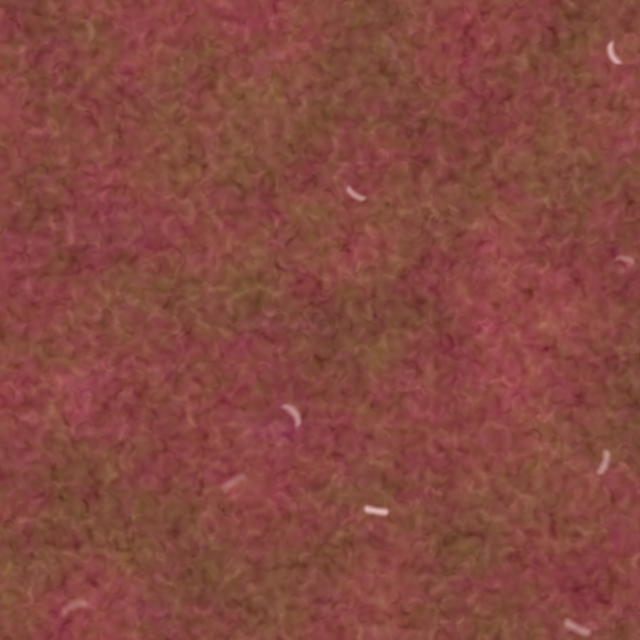
This texture is drawn by a WebGL 1 fragment shader. Its source:

```glsl
precision highp float;
uniform vec2 u_resolution;

const vec3 BROWN = vec3(0.500, 0.304, 0.236);
const vec3 CRIMSON = vec3(0.551, 0.266, 0.264);
const vec3 ROSE = vec3(0.64, 0.33, 0.38);
const vec3 PALE_LINT = vec3(0.90, 0.74, 0.74);
const vec3 FIBRE_LIGHT = vec3(0.044, 0.042, 0.036);
const vec3 MAGENTA_SHIFT = vec3(0.015, -0.03, 0.025);
const float TAU = 6.2831853;

vec4 hash4(vec2 cell, float seed) {
  vec4 h = fract((cell.xyxy + seed) * vec4(0.1031, 0.1030, 0.0973, 0.1099));
  h += dot(h, h.wzxy + 33.33);
  return fract((h.xxyz + h.yzzw) * h.zywx);
}

float cornerSlope(vec2 cell, vec2 offset, float seed) {
  float angle = TAU * hash4(cell, seed).x;
  return dot(vec2(cos(angle), sin(angle)), offset);
}

float gradientNoise(vec2 p, float seed) {
  vec2 i = floor(p);
  vec2 f = fract(p);
  vec2 u = f * f * f * (f * (f * 6.0 - 15.0) + 10.0);
  vec2 e = vec2(1.0, 0.0);
  float low = mix(cornerSlope(i, f, seed), cornerSlope(i + e, f - e, seed), u.x);
  float high = mix(cornerSlope(i + e.yx, f - e.yx, seed),
                   cornerSlope(i + 1.0, f - 1.0, seed), u.x);
  return mix(low, high, u.y);
}

float fbm(vec2 p, float seed) {
  float sum = 0.0;
  float amplitude = 1.0;
  for (int octave = 0; octave < 4; octave++) {
    sum += amplitude * gradientNoise(p, seed + float(octave) * 7.3);
    p = p * 2.03 + 4.7;
    amplitude *= 0.58;
  }
  return sum;
}

// Soft curved stroke; size holds half length and half width
float strand(vec2 q, vec2 size, float bend) {
  q.y -= bend * q.x * q.x / size.x;
  float d = length(vec2(max(abs(q.x) - size.x, 0.0), q.y));
  return 1.0 - smoothstep(0.0, size.y, d);
}

// Sum of randomly placed strands, each with a tone from lowTone to 1
float scatterStrands(vec2 p, vec2 size, float lowTone, float presence, float seed) {
  vec2 home = floor(p);
  float sum = 0.0;
  for (int y = -1; y <= 1; y++) {
    for (int x = -1; x <= 1; x++) {
      vec2 cell = home + vec2(float(x), float(y));
      vec4 place = hash4(cell, seed);
      vec4 look = hash4(cell, seed + 51.7);
      vec2 q = p - cell - mix(vec2(0.1), vec2(0.9), place.xy);
      float angle = TAU * place.z;
      float c = cos(angle);
      float s = sin(angle);
      q = vec2(c * q.x + s * q.y, c * q.y - s * q.x);
      float mask = strand(q, size * mix(0.7, 1.2, look.x), 0.9 * (look.y - 0.5));
      sum += mask * mix(lowTone, 1.0, look.z) * step(place.w, presence);
    }
  }
  return sum;
}

float feltFibres(vec2 p) {
  float sum = 0.0;
  for (int layer = 0; layer < 4; layer++) {
    float k = float(layer);
    vec2 q = p * (33.0 + 4.0 * k) + k * 3.37;
    sum += scatterStrands(q, vec2(0.34, 0.30), -1.0, 1.0, 11.0 + 17.0 * k);
  }
  return sum;
}

void main() {
  vec2 p = gl_FragCoord.xy / min(u_resolution.x, u_resolution.y);
  vec2 warp = vec2(gradientNoise(p * 22.0, 3.0), gradientNoise(p * 22.0, 9.0));
  vec2 woolly = p + 0.005 * warp;

  // Broad dyed patches, slightly wider than tall
  float dye = fbm(p * vec2(3.2, 4.4), 20.0);
  vec3 color = mix(BROWN, CRIMSON, smoothstep(-0.5, 0.5, dye));
  float blush = fbm(p * vec2(6.0, 8.5), 70.0) + 0.4 * dye;
  color = mix(color, ROSE, 0.4 * smoothstep(0.3, 0.9, blush));
  color *= 1.0 + 0.11 * fbm(p * 5.5, 120.0);

  // Matted fibres and fine grain
  color += FIBRE_LIGHT * feltFibres(woolly);
  color += 0.06 * gradientNoise(woolly * 56.0, 170.0);
  color += MAGENTA_SHIFT * gradientNoise(woolly * 38.0, 210.0);
  color += MAGENTA_SHIFT * gradientNoise(p * 17.0, 230.0);

  // Sparse pale lint
  float lint = scatterStrands(p * 6.0, vec2(0.085, 0.06), 0.05, 0.28, 260.0);
  color = mix(color, PALE_LINT, clamp(lint, 0.0, 1.0));

  gl_FragColor = vec4(clamp(color, 0.0, 1.0), 1.0);
}
```
